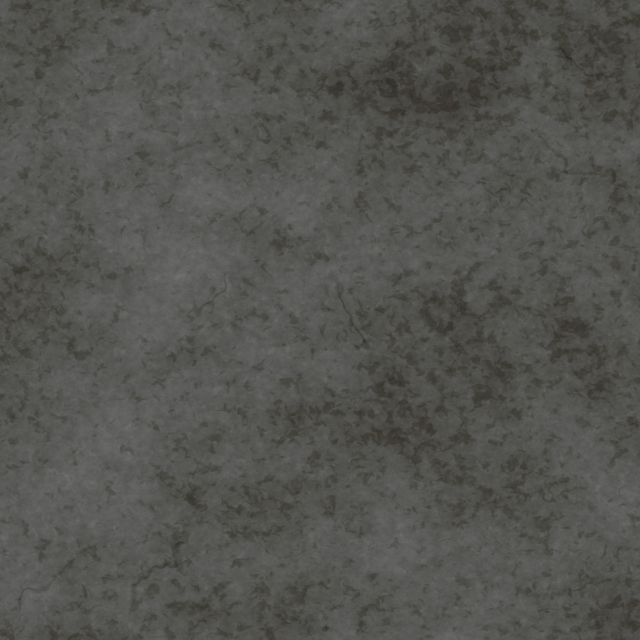
Give the GLSL for this texture, as a WebGL 1 fragment shader.

```glsl
precision highp float;

uniform vec2 u_resolution;

const vec3 DARK_STONE = vec3(0.25, 0.25, 0.23);
const vec3 LIGHT_STONE = vec3(0.37, 0.37, 0.36);
const vec3 BROWN_SHIFT = vec3(0.008, 0.0, -0.008);

// Unit gradient for a lattice cell
vec2 cellGradient(vec2 cell) {
  vec3 p = fract(cell.xyx * vec3(0.1031, 0.1030, 0.0973));
  p += dot(p, p.yzx + 33.33);
  float angle = 6.2832 * fract((p.x + p.y) * p.z);
  return vec2(cos(angle), sin(angle));
}

float gradientNoise(vec2 p) {
  vec2 cell = floor(p);
  vec2 f = p - cell;
  vec2 w = f * f * f * (f * (f * 6.0 - 15.0) + 10.0);
  vec2 e = vec2(1.0, 0.0);
  float a = dot(cellGradient(cell), f);
  float b = dot(cellGradient(cell + e.xy), f - e.xy);
  float c = dot(cellGradient(cell + e.yx), f - e.yx);
  float d = dot(cellGradient(cell + e.xx), f - e.xx);
  return mix(mix(a, b, w.x), mix(c, d, w.x), w.y);
}

// Three rotated octaves
float fbm(vec2 p, float gain) {
  float sum = 0.0;
  float amplitude = 1.0;
  for (int i = 0; i < 3; i++) {
    sum += amplitude * gradientNoise(p);
    p = mat2(1.6, 1.2, -1.2, 1.6) * p + 17.3;
    amplitude *= gain;
  }
  return sum;
}

vec2 warp(vec2 p, float scale, float amount) {
  vec2 q = p * scale;
  return p + amount * vec2(fbm(q + 5.2, 0.6), fbm(q + 41.7, 0.6));
}

// Small dark pits, denser where wear is high
float pits(vec2 p, float wear) {
  float grain = fbm(warp(p, 30.0, 0.008) * vec2(38.0, 46.0) + 63.0, 0.75);
  return smoothstep(0.0, 0.6, grain + 0.3 * wear - 0.06);
}

// Thin broken lines along the zero level of a warped noise
float cracks(vec2 p, float scale, float width) {
  float level = abs(gradientNoise(warp(p, 16.0, 0.03) * scale + 87.0));
  float line = 1.0 - smoothstep(0.2 * width, width, level);
  float patches = smoothstep(0.15, 0.42, gradientNoise(p * 5.0 + 29.0));
  return line * patches;
}

void main() {
  vec2 uv = gl_FragCoord.xy / min(u_resolution.x, u_resolution.y);

  // Broad clouds and medium blotches
  float clouds = fbm(warp(uv, 4.0, 0.06) * vec2(2.2, 2.6) + 11.0, 0.5);
  float blotches = fbm(warp(uv, 12.0, 0.03) * vec2(9.0, 11.0) + 23.0, 0.65);
  float wear = clamp(0.2 - 1.3 * clouds - 0.9 * blotches, -0.7, 1.0);

  // Fine surface
  float grain = fbm(uv * vec2(58.0, 68.0) + 7.0, 0.8);
  float pitting = pits(uv, wear);
  float cracking = cracks(uv, 5.0, 0.035);
  float flecks = smoothstep(0.25, 0.7, fbm(uv * 52.0 + 131.0, 0.7));

  // Combined brightness
  float tone = 0.333 + 0.066 * clouds + 0.042 * blotches + 0.034 * grain;
  tone += 0.025 * flecks - 0.062 * pitting - 0.06 * cracking;

  float shade = (tone - DARK_STONE.r) / (LIGHT_STONE.r - DARK_STONE.r);
  vec3 color = mix(DARK_STONE, LIGHT_STONE, shade);
  color += BROWN_SHIFT * (0.6 * pitting + 0.5 * max(wear, 0.0) - 0.2);

  gl_FragColor = vec4(clamp(color, 0.0, 1.0), 1.0);
}
```
